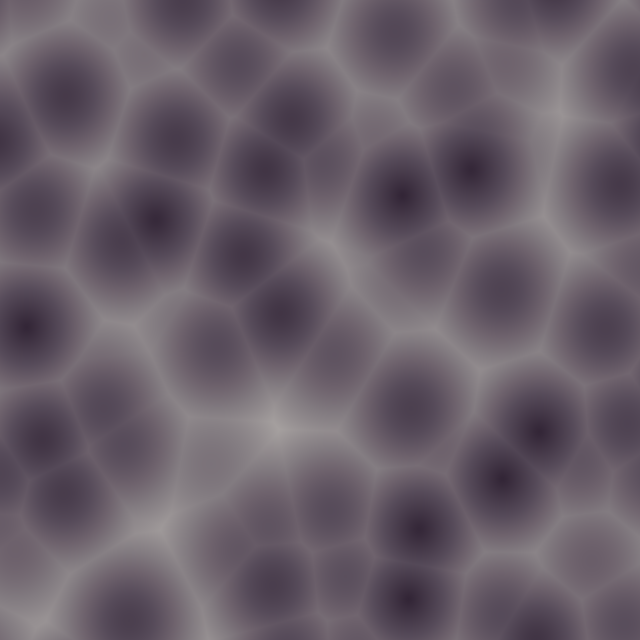
Give the GLSL for this texture, as a WebGL 1 fragment shader.

```glsl
precision highp float;
// Soft mauve cells: a flat slice through 3D cellular noise, dark at the cores and pale at the ridges.

uniform vec2 u_resolution;

const vec2 CELL_COUNT = vec2(7.0, 6.4); // fewer rows than columns: cells stand slightly tall
const float SLICE_DEPTH = 4.45;

const vec3 CORE = vec3(0.19, 0.138, 0.205);
const vec3 PLUM = vec3(0.34, 0.295, 0.353);
const vec3 MAUVE = vec3(0.432, 0.385, 0.426);
const vec3 GREY = vec3(0.51, 0.482, 0.503);
const vec3 RIDGE = vec3(0.655, 0.635, 0.63);

// Random point inside a unit lattice cell
vec3 hash3(vec3 cell) {
  vec3 q = fract(cell * vec3(0.1031, 0.1030, 0.0973));
  q += dot(q, q.yxz + 33.33);
  return fract((q.xxy + q.yxx) * q.zyx);
}

// Distance to the nearest scattered point
float cellular(vec3 p) {
  vec3 base = floor(p);
  vec3 local = p - base;
  float nearest = 8.0;
  for (int z = -1; z <= 1; z++) {
    for (int y = -1; y <= 1; y++) {
      for (int x = -1; x <= 1; x++) {
        vec3 offset = vec3(float(x), float(y), float(z));
        vec3 toPoint = offset + hash3(base + offset + 17.0) - local;
        nearest = min(nearest, dot(toPoint, toPoint));
      }
    }
  }
  return sqrt(nearest);
}

// Position of t between two stops, clamped to 0..1
float between(float start, float end, float t) {
  return clamp((t - start) / (end - start), 0.0, 1.0);
}

// Piecewise linear colour ramp over distance
vec3 ramp(float d) {
  vec3 color = mix(CORE, PLUM, between(0.0, 0.38, d));
  color = mix(color, MAUVE, between(0.38, 0.56, d));
  color = mix(color, GREY, between(0.56, 0.74, d));
  return mix(color, RIDGE, between(0.74, 1.08, d));
}

void main() {
  vec2 uv = gl_FragCoord.xy / min(u_resolution.x, u_resolution.y);
  float d = cellular(vec3(uv * CELL_COUNT, SLICE_DEPTH));
  gl_FragColor = vec4(ramp(d), 1.0);
}
```
